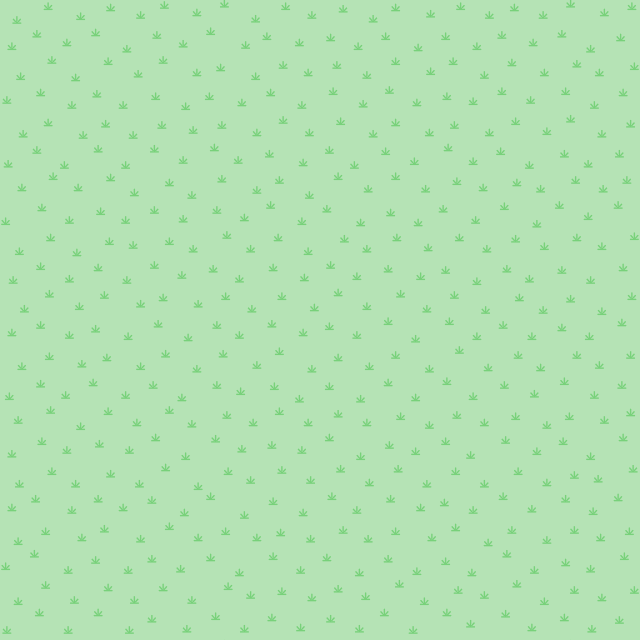
Give the GLSL for this pattern, as a three.js fragment shader.

```glsl
// Small grass tufts scattered over a flat pale green ground.
// A 22 x 22 grid, staggered both ways and jittered by a hash, places the tufts;
// each tuft is the union of four round-ended strokes.

varying vec2 vUv;

const float CELLS = 22.0;  // tufts along each side
const float UNITS = 512.0; // drawing units along each side

// Sine-free hash giving two values in 0..1
vec2 hash22(vec2 p) {
  vec3 q = fract(p.xyx * vec3(0.1031, 0.1030, 0.0973));
  q += dot(q, q.yzx + 33.33);
  return fract((q.xx + q.yz) * q.zy);
}

float segmentDistance(vec2 p, vec2 a, vec2 b) {
  vec2 ab = b - a;
  return length(p - a - ab * clamp(dot(p - a, ab) / dot(ab, ab), 0.0, 1.0));
}

// Distance to a tuft: ground line, upright blade and two mirrored side blades
float tuftDistance(vec2 p) {
  p.x = abs(p.x);
  float ground = segmentDistance(p, vec2(0.0), vec2(3.0, 0.0));
  float stem = segmentDistance(p, vec2(0.0), vec2(0.0, 5.0));
  float blade = segmentDistance(p, vec2(0.0), vec2(2.7, 3.0));
  return min(ground, min(stem, blade)) - 0.56;
}

// Root of the tuft in a cell, aligned to whole drawing units for crisp strokes
vec2 tuftRoot(vec2 cell) {
  vec2 stagger = 0.38 * mod(cell.yx, 2.0);
  vec2 jitter = 0.28 * (hash22(mod(cell, CELLS) + 7.0) - 0.5);
  vec2 root = (cell + 0.33 + stagger + jitter) / CELLS;
  return floor(root * UNITS) + 0.5;
}

void main() {
  vec2 p = vUv * UNITS;
  vec2 home = floor(vUv * CELLS);

  // Nearest tuft among the neighbouring cells
  float d = 100.0;
  for (int j = -1; j <= 1; j++) {
    for (int i = -1; i <= 1; i++) {
      vec2 cell = home + vec2(float(i), float(j));
      d = min(d, tuftDistance(p - tuftRoot(cell)));
    }
  }

  // Smooth edge one screen pixel wide
  float edge = max(fwidth(p.x), 0.0001);
  float cover = clamp(0.5 - d / edge, 0.0, 1.0);

  vec3 meadow = vec3(0.71, 0.89, 0.71);
  vec3 grass = vec3(0.47, 0.82, 0.48);
  gl_FragColor = vec4(mix(meadow, grass, cover), 1.0);
}
```
